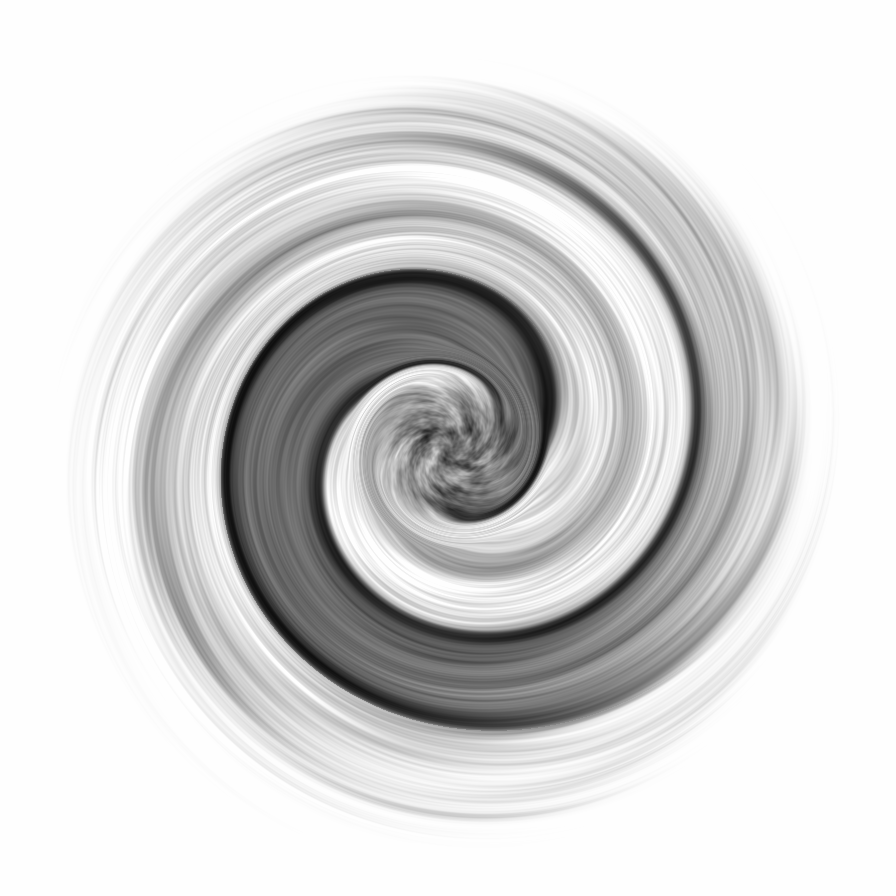
Give the GLSL for this background, as a Shadertoy shader.

```glsl
const float TAU = 6.2831853;
const float TWIST = 23.0;           // radians of turn per unit of radius
const float TWIST_START = -2.69;
const float CORE_TWIST = 0.9;
const float ARM_SWAY = 0.25;
const float PAPER = 0.995;
const float LIGHT = 0.87;
const float DARK = 0.42;
const float OUTER_DARK = 0.76;
const float CORE_TONE = 0.48;
const float DARK_CENTRE = 0.2225;   // places around the swirl, in turns
const float DARK_HALF_WIDTH = 0.2225;
const float LEADING_EDGE = 0.03;
const float TRAILING_EDGE = 0.418;
const float WHITE_BAND = 0.56;
const float GREY_BAND = 0.72;
const float FADE_START = 0.325;
const float FADE_END = 0.435;

vec2 gradient(vec2 cell) {
    float h = fract(sin(dot(cell, vec2(127.1, 311.7))) * 43758.55);
    return vec2(cos(TAU * h), sin(TAU * h));
}

// Gradient noise that repeats along x
float noise(vec2 p, float period) {
    vec2 cell = floor(p);
    vec2 f = p - cell;
    vec2 w = f * f * f * (f * (f * 6.0 - 15.0) + 10.0);
    float x0 = mod(cell.x, period);
    float x1 = mod(cell.x + 1.0, period);
    float a = dot(gradient(vec2(x0, cell.y)), f);
    float b = dot(gradient(vec2(x1, cell.y)), f - vec2(1.0, 0.0));
    float c = dot(gradient(vec2(x0, cell.y + 1.0)), f - vec2(0.0, 1.0));
    float d = dot(gradient(vec2(x1, cell.y + 1.0)), f - 1.0);
    return mix(mix(a, b, w.x), mix(c, d, w.x), w.y);
}

float turnDistance(float a, float b) {
    return abs(fract(a - b + 0.5) - 0.5);
}

float bump(float turn, float centre, float width) {
    float d = turnDistance(turn, centre) / width;
    return exp(-d * d);
}

// Fine threads drawn out along the spiral
float streaks(float turn, float radius) {
    float sum = 0.0;
    float count = 17.0;
    float amplitude = 0.55;
    for (int i = 0; i < 4; i++) {
        float visible = smoothstep(0.0, 0.0012 * count, radius);
        vec2 p = vec2(turn * count, radius * (14.0 + 0.15 * count) + 19.0 * float(i));
        sum += amplitude * visible * noise(p, count);
        count = floor(count * 1.9);
        amplitude *= 0.85;
    }
    return sum;
}

// Cloudy texture in the unwound plane
float coreClouds(vec2 p) {
    float sum = 0.0;
    float scale = 36.0;
    float amplitude = 0.42;
    for (int i = 0; i < 4; i++) {
        sum += amplitude * noise(p * scale + 7.3 * float(i), 1024.0);
        scale *= 1.9;
        amplitude *= 0.65;
    }
    return sum;
}

// Broad dark and light arms
float armTone(float turn, float radius) {
    float lift = smoothstep(0.25, 0.35, radius + 0.15 * (turn - 0.2));
    float rim = 1.0 - smoothstep(0.30, 0.37, radius);
    float dark = 1.0 - smoothstep(-0.018, 0.018, turnDistance(turn, DARK_CENTRE) - DARK_HALF_WIDTH);
    float tone = mix(LIGHT, mix(DARK, OUTER_DARK, lift), dark);
    tone -= 0.33 * rim * bump(turn, LEADING_EDGE, 0.045);
    tone -= (0.28 + 0.25 * lift) * rim * bump(turn, TRAILING_EDGE, 0.035);
    tone -= 0.24 * bump(turn, GREY_BAND, 0.055);
    tone += 0.08 * bump(turn, WHITE_BAND, 0.07);
    return tone;
}

void mainImage(out vec4 fragColor, in vec2 fragCoord) {
    vec2 p = (fragCoord - 0.5 * iResolution.xy) / min(iResolution.x, iResolution.y);
    float radius = length(p);

    // Unwind the spiral
    float twist = TWIST * radius + TWIST_START;
    twist -= CORE_TWIST * (1.0 - smoothstep(0.08, 0.115, radius));
    float phase = atan(p.y, p.x + 1e-6) - twist;
    vec2 unwound = radius * vec2(cos(phase), sin(phase));
    float sway = ARM_SWAY * sin(28.5 * (radius - 0.245));
    phase -= sway * (0.5 + 0.5 * cos(phase));
    float turn = fract(phase / TAU);

    // Shade the arms and the core
    float thread = streaks(turn, radius);
    float tone = armTone(turn, radius);
    tone += thread * (0.08 + 0.28 * tone);
    float core = CORE_TONE + coreClouds(unwound) + 0.25 * thread;
    tone = mix(core, tone, smoothstep(0.03, 0.105, radius));

    // Frayed fade into the paper
    float fray = radius + 0.05 * noise(vec2(turn * 13.0, radius * 18.0), 13.0) + 0.025 * thread;
    tone = mix(tone, PAPER, smoothstep(FADE_START, FADE_END, fray));
    fragColor = vec4(vec3(clamp(tone, 0.06, PAPER)), 1.0);
}
```
